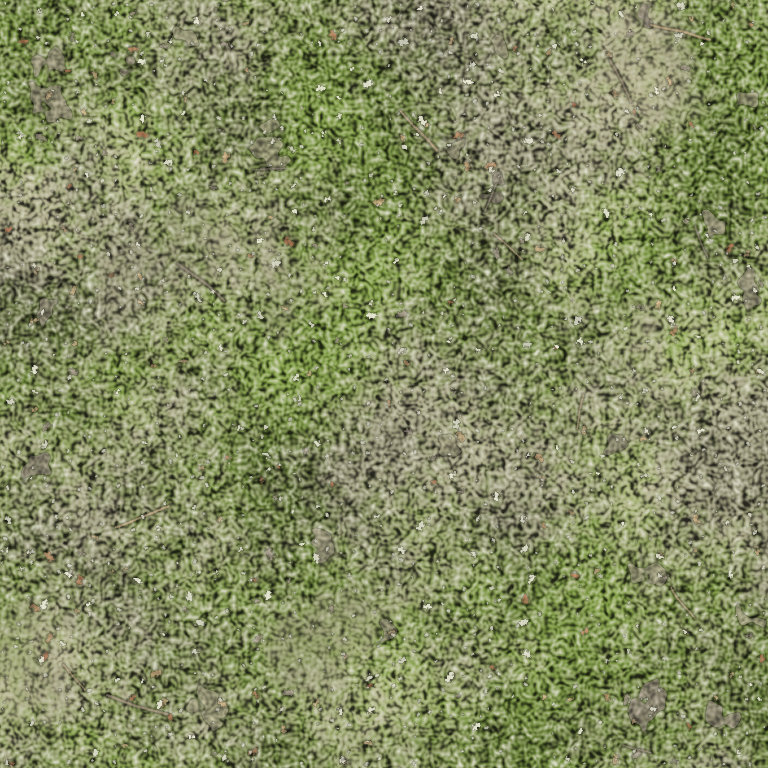
A Shadertoy shader for this texture:

```glsl
#define MOSS vec3(0.46, 0.56, 0.25)
#define SOIL vec3(0.62, 0.61, 0.49)
#define PALE vec3(0.86, 0.86, 0.79)
#define STONE vec3(0.57, 0.53, 0.48)
#define STRAW vec3(0.76, 0.66, 0.50)
#define RUST vec3(0.68, 0.45, 0.32)
#define GRAIN_SCALE 88.0
#define GRAIN_CONTRAST 1.4
#define PATCH_SCALE 3.6
#define PATCH_CONTRAST 1.0
#define SOFTNESS 0.0012

vec3 hash3(vec2 p) {
    vec3 q = fract(p.xyx * vec3(0.1031, 0.1030, 0.0973));
    q += dot(q, q.yxz + 33.33);
    return fract((q.xxy + q.yzz) * q.zyx);
}

float cornerSlope(vec2 cell, vec2 offset) {
    float angle = 6.2832 * hash3(cell + 200.0).x;
    return dot(vec2(cos(angle), sin(angle)), offset);
}

float gradientNoise(vec2 p) {
    vec2 i = floor(p), f = p - i, e = vec2(1.0, 0.0);
    vec2 u = f * f * f * (f * (f * 6.0 - 15.0) + 10.0);
    return mix(mix(cornerSlope(i, f), cornerSlope(i + e, f - e), u.x),
               mix(cornerSlope(i + e.yx, f - e.yx), cornerSlope(i + 1.0, f - 1.0), u.x), u.y);
}

float fbm(vec2 p) {
    float sum = 0.0, amplitude = 1.0;
    for (int i = 0; i < 5; i++) {
        sum += amplitude * gradientNoise(p);
        p = mat2(1.6, 1.2, -1.2, 1.6) * p + 7.3;
        amplitude *= 0.58;
    }
    return sum;
}

// Randomly turned rough capsules, one per chosen cell: x = distance, y = random id
vec2 scatter(vec2 p, float grid, float density, float halfLength, float radius, float rough, float seed) {
    vec2 q = p * grid, home = floor(q), nearest = vec2(1.0, 0.0);
    for (int j = -1; j <= 1; j++)
    for (int i = -1; i <= 1; i++) {
        vec2 cell = home + vec2(i, j);
        vec3 place = hash3(cell + 17.0 * seed);
        vec3 form = hash3(cell + 17.0 * seed + 71.0);
        if (place.z > density) continue;
        vec2 d = (q - cell - 0.15 - 0.7 * place.xy) / grid;
        vec2 axis = vec2(cos(6.2832 * form.x), sin(6.2832 * form.x));
        float size = mix(0.4, 1.0, form.y * form.y);
        float along = clamp(dot(d, axis), -halfLength * size, halfLength * size);
        float dist = length(d - axis * along) - radius * size;
        if (dist < nearest.x) nearest = vec2(dist, form.z);
    }
    nearest.x += rough * radius * gradientNoise(p / radius + seed);
    return nearest;
}

// Lays a piece over the ground with a dark rim around it
vec3 lay(vec3 ground, vec3 piece, float dist, float rim, float opacity) {
    float edge = max(SOFTNESS, 0.7 / iResolution.y);
    ground *= 1.0 - 0.3 * (1.0 - smoothstep(0.0, rim, dist));
    return mix(ground, piece, opacity * (1.0 - smoothstep(-edge, edge, dist)));
}

void mainImage(out vec4 fragColor, in vec2 fragCoord) {
    vec2 p = fragCoord / iResolution.y;

    // Broad patches of moss, soil, shade and dust
    float cover = fbm(p * PATCH_SCALE + 3.0);
    float shade = fbm(p * PATCH_SCALE * 1.2 + 41.0);
    float dust = smoothstep(0.2, 0.75, fbm(p * vec2(5.5, 3.8) + 19.0));

    // Fine tufts and crumbs
    vec2 g = p + 0.004 * vec2(gradientNoise(p * 45.0), gradientNoise(p * 45.0 + 60.0));
    float grain = 0.3 * gradientNoise(g * GRAIN_SCALE * 0.35)
                + 0.6 * gradientNoise(g * GRAIN_SCALE + 11.0)
                + 0.75 * gradientNoise(g * GRAIN_SCALE * 2.0 + 23.0);
    float tint = gradientNoise(g * GRAIN_SCALE * 0.8 + 77.0);

    float bare = clamp(0.45 + PATCH_CONTRAST * cover + 0.55 * tint + 0.3 * dust, 0.0, 1.0);
    vec3 color = mix(MOSS, SOIL, bare);
    color *= 1.0 + 0.28 * PATCH_CONTRAST * shade;
    color = mix(color, SOIL * 1.08, 0.45 * dust);

    float relief = GRAIN_CONTRAST * grain * (1.0 - 0.35 * dust);
    color = relief > 0.0 ? mix(color, PALE, min(relief, 1.0)) : color * max(1.0 + relief, 0.25);

    // Flat stones and bare clods
    vec2 stone = scatter(p, 9.0, 0.3, 0.014, 0.017, 1.5, 1.0);
    vec3 stoneColor = mix(STONE, SOIL, stone.y) * (1.0 + 0.55 * grain);
    color = lay(color, stoneColor, stone.x, 0.006, 0.75);

    // Brown and rusty chips
    vec2 chip = scatter(p, 26.0, 0.28, 0.004, 0.0035, 1.2, 2.0);
    vec3 chipColor = mix(STONE * 1.1, mix(STRAW, RUST, smoothstep(0.6, 1.0, chip.y)), step(0.35, chip.y));
    color = lay(color, chipColor * (1.0 + 0.4 * grain), chip.x, 0.004, 0.8);

    // Thin dry twigs, slightly bent
    vec2 bend = 0.006 * vec2(gradientNoise(p * 16.0 + 5.0), gradientNoise(p * 16.0 + 35.0));
    vec2 twig = scatter(p + bend, 7.0, 0.3, 0.05, 0.0019, 0.5, 3.0);
    color = lay(color, mix(STRAW, STONE, twig.y) * (1.0 + 0.3 * grain), twig.x, 0.004, 0.85);

    // White flecks, large and small
    vec2 fleck = scatter(p, 30.0, 0.22, 0.003, 0.0034, 1.3, 4.0);
    color = lay(color, PALE * mix(0.95, 1.12, fleck.y), fleck.x, 0.003, 0.9);
    vec2 speck = scatter(p, 62.0, 0.24, 0.001, 0.0021, 0.8, 5.0);
    color = lay(color, PALE * mix(0.9, 1.08, speck.y), speck.x, 0.002, 0.8);

    fragColor = vec4(clamp(color, 0.0, 1.0), 1.0);
}
```
